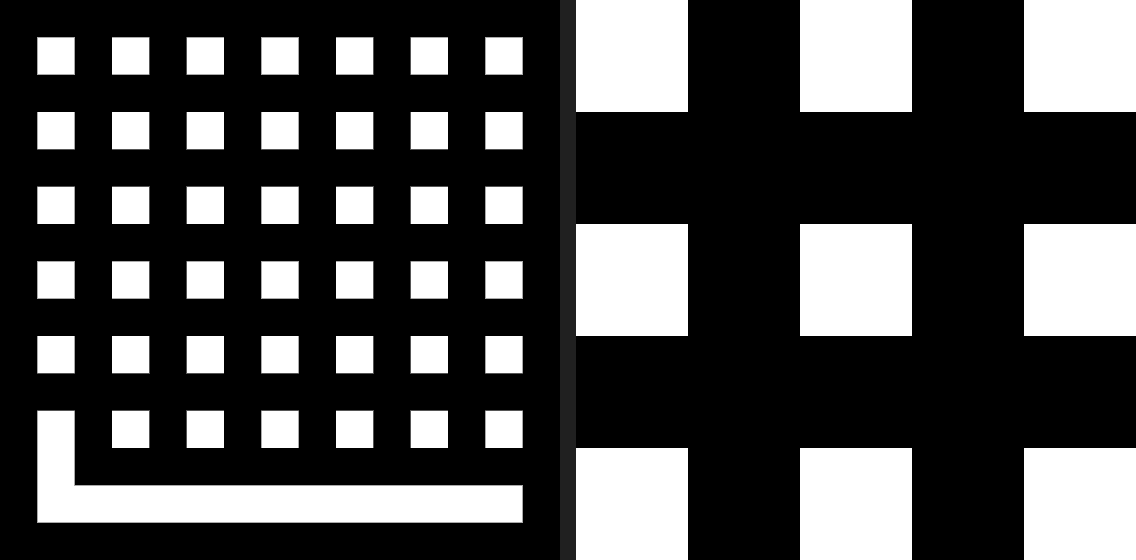
Left, the full canvas; right, a detail of the centre.
Write a three.js fragment shader that draws this pattern.

```glsl
// Seven by seven white squares on black, one unit wide and one unit apart
// on a 15-unit canvas. The lower left corner is joined into an L: a bar along
// the bottom row and a short upright, combined as box distances.
varying vec2 vUv;

// Signed distance to an axis-aligned box, with sharp corners
float boxDistance(vec2 p, vec2 center, vec2 halfSize) {
  vec2 d = abs(p - center) - halfSize;
  return max(d.x, d.y);
}

void main() {
  vec2 p = vUv * 15.0;

  // Square of the nearest grid cell, limited to seven each way
  vec2 cell = clamp(floor((p - 0.5) / 2.0), 0.0, 6.0);
  float shape = boxDistance(p, cell * 2.0 + 1.5, vec2(0.5));

  // Bottom bar and left upright
  shape = min(shape, boxDistance(p, vec2(7.5, 1.5), vec2(6.5, 0.5)));
  shape = min(shape, boxDistance(p, vec2(1.5, 2.5), vec2(0.5, 1.5)));

  // Edge smoothed over one pixel
  float edgeWidth = max(fwidth(p.x), fwidth(p.y));
  float coverage = clamp(0.5 - shape / edgeWidth, 0.0, 1.0);
  gl_FragColor = vec4(vec3(coverage), 1.0);
}
```
